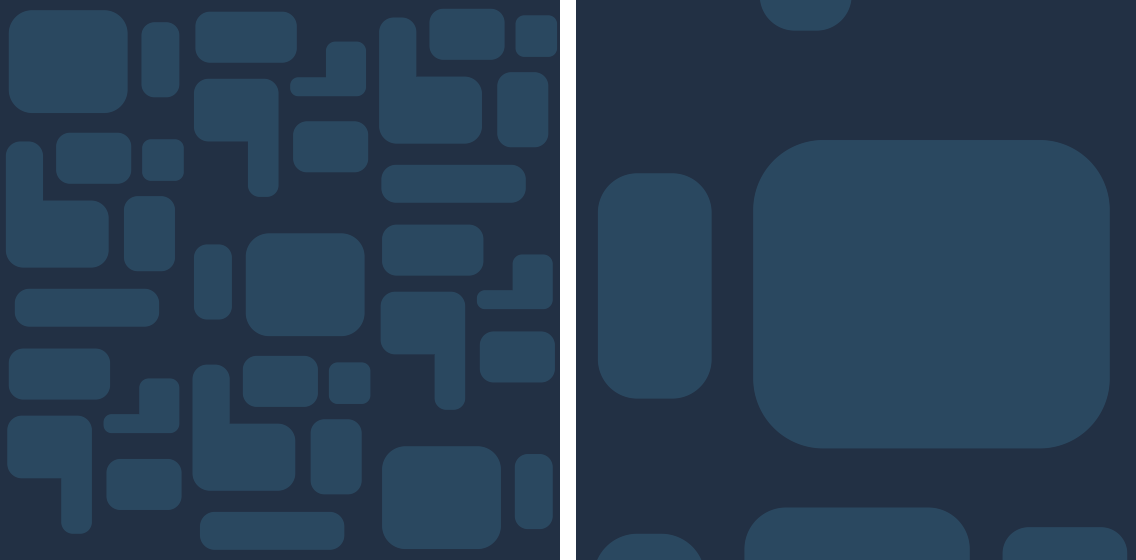
Left, the full canvas; right, a detail of the centre.
A three.js fragment shader for this pattern:

```glsl
// Flat rounded paving blocks, bent and straight, on a dark ground.
// One column of interlocking blocks is built from distance functions, then
// repeated across with a cyclic vertical shift and per-column variation.

varying vec2 vUv;

const vec3 GROUND = vec3(0.133, 0.188, 0.267);
const vec3 BLOCK = vec3(0.165, 0.282, 0.376);

const float UNITS = 768.0;        // layout units along one canvas side
const float COLUMNS = 3.0;
const float BEND_COURSE = 170.0;  // depth where the corner-stone course starts
const float LOW_COURSE = 462.0;   // depth where the last course starts

float hash(float n) {
  return fract(sin(n * 91.17 + 4.3) * 4375.85);
}

// Rounded box given by its upper left corner, with y running down.
float box(vec2 p, vec2 corner, vec2 size, float radius) {
  vec2 q = abs(p - corner - 0.5 * size) - 0.5 * size + radius;
  return length(max(q, 0.0)) + min(max(q.x, q.y), 0.0) - radius;
}

// Tall bar on the left, thick foot to the right.
float cornerStone(vec2 p) {
  float bar = box(p, vec2(0.0), vec2(51.0, 135.0), 20.0);
  float foot = box(p, vec2(0.0, 81.0), vec2(141.0, 92.0), 24.0);
  return min(bar, foot);
}

// Thick head with a leg hanging from its right end.
float hookStone(vec2 p) {
  float head = box(p, vec2(0.0), vec2(116.0, 86.0), 20.0);
  float leg = box(p, vec2(74.0, 36.0), vec2(42.0, 126.0), 16.0);
  return min(head, leg);
}

// Small upright block with a thin toe to the left.
float toeStone(vec2 p) {
  float body = box(p, vec2(49.0, 0.0), vec2(55.0, 75.0), 13.0);
  float toe = box(p, vec2(0.0, 49.0), vec2(85.0, 26.0), 11.0);
  return min(body, toe);
}

// Distance to the blocks of one column; p.y is the depth from its start.
float blockColumn(vec2 p, float column) {
  float width = UNITS / COLUMNS;
  float vary = hash(column);

  // Large block beside an upright one, mirrored in every other column
  vec2 m = p;
  if (mod(column, 2.0) > 0.5) m.x = width - m.x;
  float d = box(m, vec2(12.0, 14.0), vec2(163.0, 141.0), 32.0);
  d = min(d, box(m, vec2(194.0, 24.0 + 24.0 * vary), vec2(52.0, 103.0), 18.0));

  // Corner stone with smaller blocks filling its notch and side
  d = min(d, cornerStone(p - vec2(8.0, 194.0)));
  d = min(d, box(p, vec2(77.0, 182.0), vec2(103.0, 70.0), 19.0));
  d = min(d, box(p, vec2(195.0, 191.0), vec2(57.0), 12.0));
  d = min(d, box(p, vec2(170.0, 269.0), vec2(70.0, 103.0), 19.0));

  // Long slab, slid along the column
  d = min(d, box(p, vec2(10.0 + 38.0 * vary, 396.0), vec2(198.0, 52.0), 20.0));

  // Wide block, toe stone and hook stone locked together
  d = min(d, box(p, vec2(12.0, 478.0), vec2(139.0, 70.0), 20.0));
  d = min(d, toeStone(p - vec2(142.0, 519.0)));
  d = min(d, hookStone(p - vec2(10.0, 570.0)));
  d = min(d, box(p, vec2(146.0, 624.0 + 20.0 * vary), vec2(103.0, 70.0), 19.0));
  return d;
}

void main() {
  vec2 p = vec2(vUv.x, 1.0 - vUv.y) * UNITS;
  float width = UNITS / COLUMNS;
  float column = min(floor(p.x / width), COLUMNS - 1.0);

  // Start each column at a different course so that rows do not line up
  float phase = mod(column, 3.0);
  float shift = phase < 0.5 ? 0.0 : (phase < 1.5 ? LOW_COURSE : BEND_COURSE);
  vec2 local = vec2(p.x - column * width, mod(p.y + shift, UNITS));

  float edge = 0.6 * fwidth(vUv.x) * UNITS;
  float cover = 1.0 - smoothstep(-edge, edge, blockColumn(local, column));
  gl_FragColor = vec4(mix(GROUND, BLOCK, cover), 1.0);
}
```
